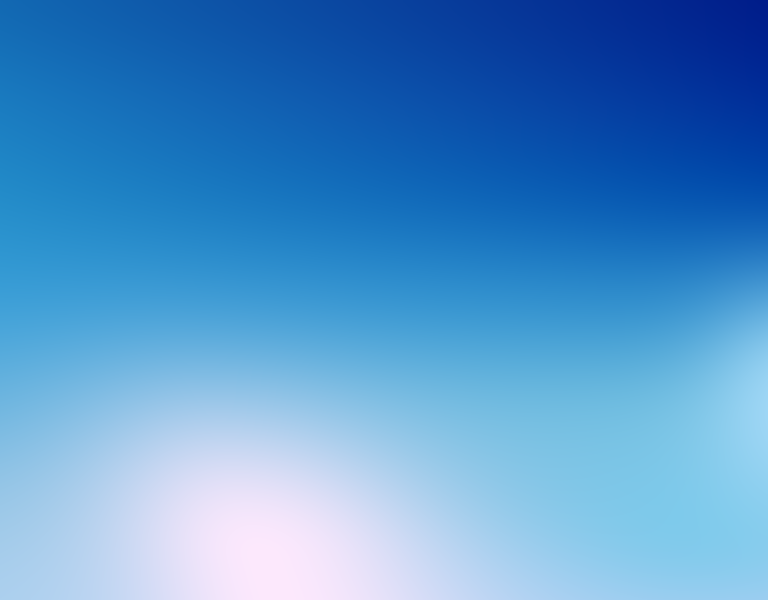
Reproduce this background procedurally as a Shadertoy shader.

```glsl
// A soft blue sky gradient with a pink bloom below and pale light at the right.
// Two vertical colour ramps, joined by splines, blend from side to side;
// Gaussian glows are then laid over them.

// Ramp colours, evenly spaced from bottom to top
const int STOPS = 7;
const vec3 LEFT_RAMP[STOPS] = vec3[STOPS](
    vec3(0.66, 0.81, 0.93), vec3(0.57, 0.77, 0.90), vec3(0.40, 0.70, 0.87),
    vec3(0.23, 0.62, 0.84), vec3(0.14, 0.55, 0.79), vec3(0.10, 0.48, 0.75),
    vec3(0.07, 0.41, 0.70));
const vec3 RIGHT_RAMP[STOPS] = vec3[STOPS](
    vec3(0.66, 0.81, 0.95), vec3(0.50, 0.77, 0.90), vec3(0.42, 0.73, 0.87),
    vec3(0.18, 0.54, 0.79), vec3(0.01, 0.31, 0.68), vec3(0.00, 0.18, 0.60),
    vec3(0.00, 0.11, 0.54));

// Pink bloom: leans left as it rises, and falls off faster on its left side
const vec3 PINK = vec3(0.99, 0.91, 0.99);
const vec2 PINK_CENTER = vec2(0.36, 0.07);
const float PINK_LEAN = 0.25;
const float PINK_LEFT = 0.20;
const float PINK_RIGHT = 0.25;
const float PINK_HEIGHT = 0.25;

// Cyan pool at the lower right
const vec3 CYAN = vec3(0.47, 0.79, 0.92);
const vec2 CYAN_CENTER = vec2(0.92, 0.13);
const vec2 CYAN_SIZE = vec2(0.20, 0.14);
const float CYAN_STRENGTH = 0.8;

// Pale light at the right edge
const vec3 PALE = vec3(0.64, 0.85, 0.97);
const vec2 PALE_CENTER = vec2(1.04, 0.32);
const vec2 PALE_SIZE = vec2(0.12, 0.18);

// Gaussian falloff of an offset measured in glow radii
float glow(vec2 offset) {
    return exp(-dot(offset, offset));
}

// Catmull-Rom curve through the colours of a ramp
vec3 sampleRamp(vec3 ramp[STOPS], float height) {
    float position = clamp(height, 0.0, 1.0) * float(STOPS - 1);
    int i = min(int(position), STOPS - 2);
    float f = position - float(i);
    vec3 before = ramp[max(i - 1, 0)];
    vec3 low = ramp[i];
    vec3 high = ramp[i + 1];
    vec3 after = ramp[min(i + 2, STOPS - 1)];
    vec3 slope = high - before;
    vec3 bend = 2.0 * before - 5.0 * low + 4.0 * high - after;
    vec3 twist = 3.0 * (low - high) + after - before;
    return low + 0.5 * f * (slope + f * (bend + f * twist));
}

// Bloom with a flat foot and a slanted axis
float pinkBloom(vec2 uv) {
    float across = uv.x - PINK_CENTER.x + PINK_LEAN * uv.y;
    float width = across < 0.0 ? PINK_LEFT : PINK_RIGHT;
    float rise = max(uv.y - PINK_CENTER.y, 0.0);
    return glow(vec2(across / width, rise / PINK_HEIGHT));
}

void mainImage(out vec4 fragColor, in vec2 fragCoord) {
    vec2 uv = fragCoord / iResolution.xy;

    // Sky
    vec3 color = mix(sampleRamp(LEFT_RAMP, uv.y), sampleRamp(RIGHT_RAMP, uv.y), uv.x);

    // Glows
    color = mix(color, PINK, pinkBloom(uv));
    color = mix(color, CYAN, CYAN_STRENGTH * glow((uv - CYAN_CENTER) / CYAN_SIZE));
    color = mix(color, PALE, glow((uv - PALE_CENTER) / PALE_SIZE));

    fragColor = vec4(clamp(color, 0.0, 1.0), 1.0);
}
```
